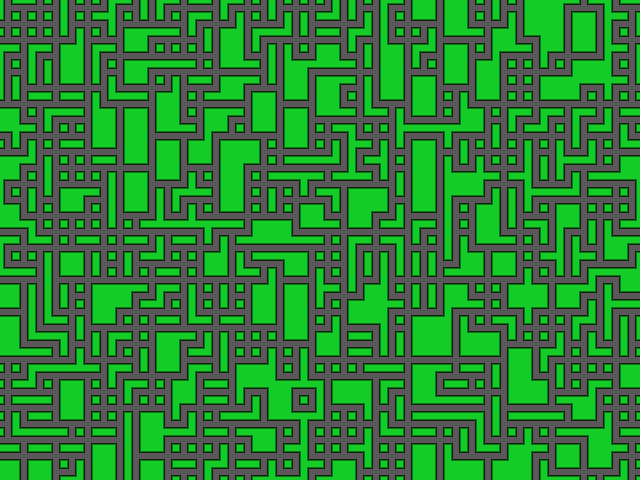
Give the GLSL for this pattern, as a WebGL 1 fragment shader.

```glsl
precision highp float;
uniform vec2 u_resolution;

float hash(vec2 p) {
  return fract(sin(dot(p, vec2(12.9898, 78.233))) * 43758.5453);
}

// Plot owning a cell: follow random left/down links until a root or a large plot.
float plotLabel(vec2 cell) {
  for (int i = 0; i < 7; i++) {
    vec2 block = floor((cell + vec2(0.0, floor(cell.x / 2.0))) / vec2(2.0, 3.0));
    if (hash(block + 71.3) < 0.15) return 10.0 + 90.0 * hash(block + 5.7);
    float link = hash(cell + 3.1);
    if (link > 0.5) break;
    cell -= link < 0.25 ? vec2(1.0, 0.0) : vec2(0.0, 1.0);
  }
  return floor(hash(cell + 37.9) * 7.0);
}

bool differs(float a, float b) {
  return abs(a - b) > 0.001;
}

// Signed square-cornered distance to the roads that separate plots.
float roadDistance(vec2 p) {
  const float halfWidth = 0.238;
  vec2 node = floor(p + 0.5);
  vec2 q = p - node;
  float sw = plotLabel(node - 1.0);
  float se = plotLabel(node - vec2(0.0, 1.0));
  float nw = plotLabel(node - vec2(1.0, 0.0));
  float ne = plotLabel(node);
  bool north = differs(nw, ne);
  bool south = differs(sw, se);
  bool east = differs(ne, se);
  bool west = differs(nw, sw);

  float d = 1.0;
  vec2 side = abs(q) - halfWidth;
  if (north || south || east || west) d = max(side.x, side.y);
  if (north) d = min(d, max(side.x, -q.y));
  if (south) d = min(d, max(side.x, q.y));
  if (east) d = min(d, max(side.y, -q.x));
  if (west) d = min(d, max(side.y, q.x));
  return d;
}

void main() {
  float pixel = 30.0 / u_resolution.y;
  float d = roadDistance(gl_FragCoord.xy * pixel + 0.5);

  vec3 grass = vec3(0.08, 0.80, 0.15);
  vec3 asphalt = vec3(0.35, 0.34, 0.34);
  vec3 outline = vec3(0.02, 0.01, 0.02);

  vec3 color = mix(asphalt, grass, clamp(d / pixel + 0.5, 0.0, 1.0));
  float line = clamp((0.037 - abs(d)) / pixel + 0.5, 0.0, 1.0);
  gl_FragColor = vec4(mix(color, outline, line), 1.0);
}
```
